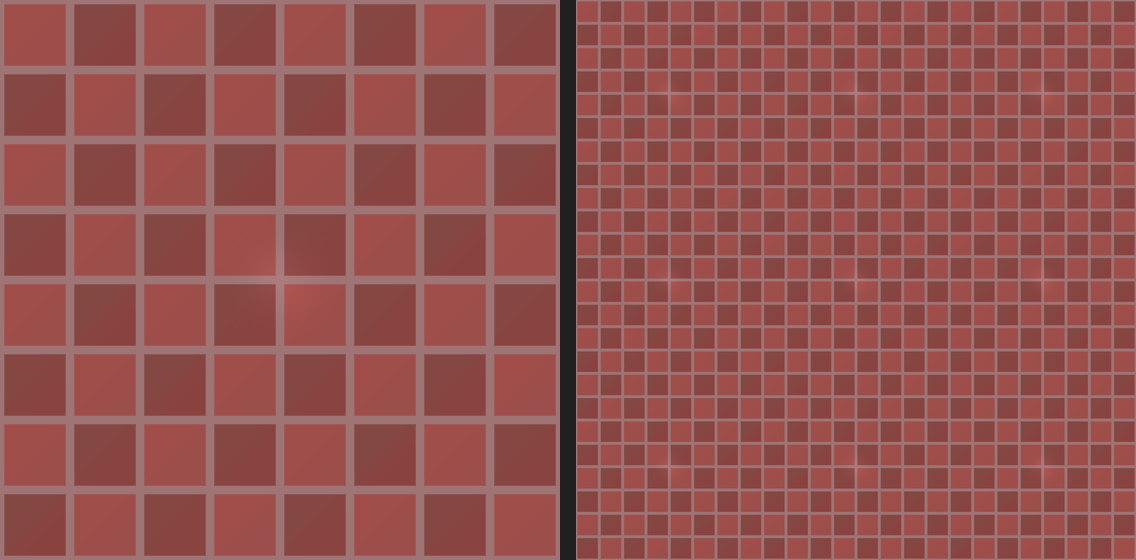
Left, the tile; right, the same tile 3 across and 3 down.
This pattern is drawn by a three.js fragment shader. Its source:

```glsl
varying vec2 vUv;

const float REPEATS = 8.0;        // tiles across and up
const float GROUT_WIDTH = 0.125;  // share of one cell
const vec3 LIGHT_TILE = vec3(0.62, 0.307, 0.291);
const vec3 DARK_TILE = vec3(0.53, 0.27, 0.256);
const vec3 GROUT = vec3(0.62, 0.453, 0.46);
const vec3 LIGHT_SHIFT = vec3(-0.012, 0.0, 0.002);   // towards the lower right
const vec3 DARK_SHIFT = vec3(0.012, -0.012, -0.008);
const float SHIFT_VARIATION = 0.4;
const vec3 GLOW = vec3(0.05, 0.03, 0.03);
const float GLOW_RADIUS = 0.055;

// Layered sines over whole cells, periodic across the canvas
float cellVariation(vec2 cell) {
  vec2 angle = 6.2831853 * cell / REPEATS;
  return 0.5 * sin(3.0 * angle.x + 2.0 * angle.y + 0.7)
       + 0.5 * sin(2.0 * angle.x - 3.0 * angle.y + 2.1);
}

// Checkered tile with a faint diagonal change of tone
vec3 tileColor(vec2 cell, vec2 local) {
  float isLight = mod(cell.x + cell.y, 2.0);
  float diagonal = smoothstep(-0.4, 0.4, local.x - local.y) * 2.0 - 1.0;
  float amount = diagonal * (1.0 + SHIFT_VARIATION * cellVariation(cell));
  return mix(DARK_TILE, LIGHT_TILE, isLight)
       + 0.7 * amount * mix(DARK_SHIFT, LIGHT_SHIFT, isLight);
}

void main() {
  vec2 grid = vUv * REPEATS;
  vec2 cell = mod(floor(grid), REPEATS);
  vec2 local = fract(grid) - 0.5;

  // Grout lines, half a width on each side of a cell border
  vec2 soft = 0.5 * fwidth(grid) + 1e-5;
  vec2 inset = abs(local) - 0.5 * (1.0 - GROUT_WIDTH);
  vec2 lines = smoothstep(-soft, soft, inset);
  vec3 color = mix(tileColor(cell, local), GROUT, max(lines.x, lines.y));

  // Soft highlight at the centre, gone well before the edges
  vec2 fromCentre = (vUv - 0.5) / GLOW_RADIUS;
  color += GLOW * exp(-dot(fromCentre, fromCentre));

  gl_FragColor = vec4(color, 1.0);
}
```
